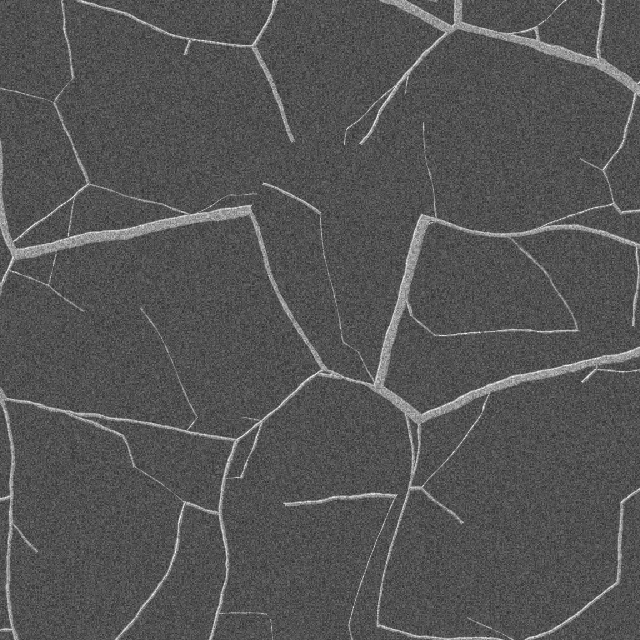
Reproduce this texture procedurally as a WebGL 2 fragment shader.

```glsl
#version 300 es
precision highp float;
// Pale raised veins branching like cracks across dark grainy stone.

uniform vec2 u_resolution;
out vec4 fragColor;

const uint MUL = 1664525u;
const uint ADD = 1013904223u;

struct Vein {
    float gap;   // signed distance to the vein rim, negative inside
    float lit;   // how much the nearest flank faces the light
    vec2 cell;   // identity of the enclosed plate
};

// Integer hash: two values in 0..1 per lattice point.
vec2 hash2(vec2 lattice) {
    uvec2 v = uvec2(ivec2(lattice)) * MUL + ADD;
    v.x += v.y * MUL;
    v.y += v.x * MUL;
    v ^= v >> 16u;
    v.x += v.y * MUL;
    v.y += v.x * MUL;
    v ^= v >> 16u;
    return vec2(v >> 8u) / 16777216.0;
}

// Smooth two-channel value noise.
vec2 noise2(vec2 p) {
    vec2 i = floor(p);
    vec2 f = p - i;
    f = f * f * f * (f * (f * 6.0 - 15.0) + 10.0);
    vec2 low = mix(hash2(i), hash2(i + vec2(1, 0)), f.x);
    vec2 high = mix(hash2(i + vec2(0, 1)), hash2(i + vec2(1, 1)), f.x);
    return mix(low, high, f.y);
}

// Broad bends plus finer wobble.
vec2 bend(vec2 p) {
    return p + 0.110 * (noise2(p * 3.0 + 11.0) - 0.5)
             + 0.020 * (noise2(p * 9.0 + 47.0) - 0.5)
             + 0.003 * (noise2(p * 40.0 + 83.0) - 0.5);
}

vec2 seedPoint(vec2 cell) {
    return cell + 0.5 + 0.85 * (hash2(cell) - 0.5);
}

// Plate borders; each border gets its own half width, some are left out.
Vein veins(vec2 p, float scale, vec2 widths, float keep, vec2 light) {
    vec2 base = floor(p);
    vec2 home = base;
    float nearest = 1e5;
    for (int y = -1; y <= 1; y++)
    for (int x = -1; x <= 1; x++) {
        vec2 cell = base + vec2(x, y);
        vec2 d = seedPoint(cell) - p;
        if (dot(d, d) < nearest) {
            nearest = dot(d, d);
            home = cell;
        }
    }

    Vein vein = Vein(1.0, 0.0, home);
    vec2 a = seedPoint(home);
    for (int y = -2; y <= 2; y++)
    for (int x = -2; x <= 2; x++) {
        if (x == 0 && y == 0) continue;
        vec2 cell = home + vec2(x, y);
        vec2 b = seedPoint(cell);
        vec2 across = normalize(b - a);
        vec2 pick = hash2(home + cell + 301.0);
        if (pick.y > keep) continue;
        float halfWidth = mix(widths.x, widths.y, pick.x * pick.x);
        float gap = dot(0.5 * (a + b) - p, across) / scale - halfWidth;
        if (gap < vein.gap) {
            vein.gap = gap;
            vein.lit = -dot(across, light);
        }
    }
    return vein;
}

// Roughly bell-shaped speckle with unit deviation.
float speckle(vec2 p) {
    vec2 grid = floor(p * 512.0);
    vec2 h = hash2(grid + 1000.0);
    return 2.0 * (h.x + h.y + hash2(grid + 7000.0).x - 1.5);
}

void main() {
    float pixel = 1.0 / u_resolution.y;
    vec2 p = gl_FragCoord.xy * pixel;
    vec2 light = normalize(vec2(-0.6, 0.8));
    vec2 q = bend(p + 5.0);

    // Main veins, then finer ones confined to each plate.
    Vein vein = veins(q * 3.0, 3.0, vec2(0.0022, 0.0088), 0.93, light);
    vec2 shift = 40.0 * hash2(vein.cell + 501.0);
    Vein fine = veins(q * 5.0 + shift, 5.0, vec2(0.0007, 0.0030), 0.60, light);
    if (fine.gap < vein.gap) vein = fine;

    // Uneven rims and softened edges.
    float gap = vein.gap + 0.0012 * (noise2(p * 110.0).x - 0.5);
    float cover = smoothstep(0.8 * pixel, -0.8 * pixel, gap);
    float rim = smoothstep(-0.0036, -0.0010, gap);

    float grain = speckle(p);
    float stone = 0.314 + 0.045 * grain;
    float ridge = 0.60 + rim * (0.24 * max(vein.lit, 0.0) + 0.05 * min(vein.lit, 0.0));
    ridge += 0.065 * grain;

    fragColor = vec4(vec3(mix(stone, ridge, cover)), 1.0);
}
```
